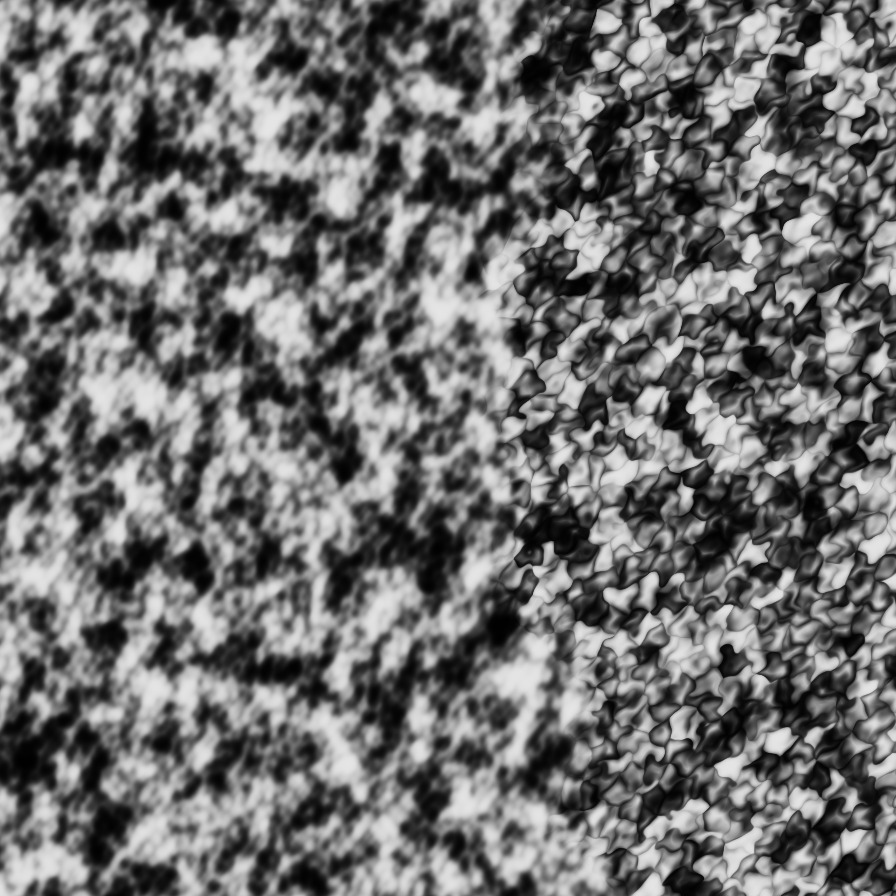
Give the GLSL for this texture, as a WebGL 2 fragment shader.

```glsl
#version 300 es
precision highp float;
// Rough granular surface in grey: soft mottled lumps on the left and crisper,
// finer grains with dark gaps on the right. Both are zero-mean, unit-variance
// fields, blended along a curved border and mapped to grey by a logistic curve.

uniform vec2 u_resolution;
out vec4 fragColor;

const float BASE_FREQ = 9.0;        // coarsest lumps per canvas height
const float LACUNARITY = 2.06;
const vec4 OCTAVE_WEIGHT = vec4(0.5, 1.0, 0.9, 0.5);
const float NOISE_SD = 0.2157;      // deviation of one octave of noise
const float GRAIN_FREQ = 42.0;      // grains per canvas height
const float GRAIN_SOFTNESS = 0.05;
const float STRETCH = 1.35;         // length to width of the features
const float SOFT_ANGLE = 1.15;      // long axis of the lumps, radians
const float CRISP_ANGLE = 0.85;     // long axis of the grains, radians
const float BORDER_WIDTH = 0.05;
const float CONTRAST = 1.6;
const float WHITE = 0.9;

// Two random values in 0..1 for a lattice cell
vec2 hash2(vec2 cell) {
    uvec2 v = uvec2(ivec2(cell)) * 1664525u + 1013904223u;
    v.x += v.y * 1664525u;
    v.y += v.x * 1664525u;
    v ^= v >> 16u;
    v.x += v.y * 1664525u;
    v.y += v.x * 1664525u;
    v ^= v >> 16u;
    return vec2(v >> 8u) / 16777216.0;
}

float cornerSlope(vec2 cell, vec2 corner, vec2 f) {
    float a = 6.28318 * hash2(cell + corner).x;
    return dot(vec2(cos(a), sin(a)), f - corner);
}

float gradientNoise(vec2 p) {
    vec2 i = floor(p), f = p - i;
    vec2 u = f * f * f * (f * (f * 6.0 - 15.0) + 10.0);
    vec2 e = vec2(1.0, 0.0);
    return mix(mix(cornerSlope(i, e.yy, f), cornerSlope(i, e.xy, f), u.x),
               mix(cornerSlope(i, e.yx, f), cornerSlope(i, e.xx, f), u.x), u.y);
}

// Octaves of noise, each turned and shifted, scaled to unit variance
float mottle(vec2 p) {
    const mat2 turn = mat2(0.8, 0.6, -0.6, 0.8);
    float sum = 0.0;
    p *= BASE_FREQ;
    for (int k = 0; k < 4; k++) {
        sum += OCTAVE_WEIGHT[k] * gradientNoise(p);
        p = turn * p * LACUNARITY + 17.3;
    }
    return sum / (NOISE_SD * length(OCTAVE_WEIGHT));
}

// Cellular grains: x is a soft-edged random tone, y the distance to the gap
vec2 grains(vec2 p) {
    vec2 i = floor(p), f = p - i;
    float nearest = 8.0, second = 8.0, tone = 0.0, total = 0.0;
    for (int y = -1; y <= 1; y++) {
        for (int x = -1; x <= 1; x++) {
            vec2 o = vec2(x, y);
            vec2 h = hash2(i + o);
            vec2 d = o + 0.1 + 0.8 * h - f;
            float dist = length(d);
            second = min(second, max(nearest, dist));
            nearest = min(nearest, dist);
            float w = exp(-dot(d, d) / GRAIN_SOFTNESS);
            tone += w * hash2(i + o + 571.0).y;
            total += w;
        }
    }
    return vec2(tone / max(total, 1e-12), second - nearest);
}

// Coordinates in which features elongated along the angle become round
vec2 alongAxis(vec2 p, float angle) {
    vec2 axis = vec2(cos(angle), sin(angle));
    float s = sqrt(STRETCH);
    return vec2(dot(p, axis) / s, dot(p, vec2(-axis.y, axis.x)) * s);
}

void main() {
    vec2 p = gl_FragCoord.xy / u_resolution.y;

    // Soft lumps
    float soft = mottle(alongAxis(p, SOFT_ANGLE) + 3.7);

    // Crisp grains, with bent outlines
    vec2 q = alongAxis(p, CRISP_ANGLE);
    vec2 bend = vec2(gradientNoise(q * 55.0 + 7.1), gradientNoise(q * 55.0 + 91.4));
    vec2 grain = grains(q * GRAIN_FREQ + 0.7 * bend);
    float crisp = 0.6 * mottle(q + 11.9)
                + 0.6 * (grain.x - 0.5) / 0.25
                + 0.5 * (grain.y - 0.33) / 0.22;

    // Curved, ragged border between the two
    float border = 0.57 + 0.4 * (p.y - 0.6) * (p.y - 0.6);
    border += 0.08 * gradientNoise(p * 7.0 + 40.0);
    float m = smoothstep(-BORDER_WIDTH, BORDER_WIDTH, p.x - border);
    float field = mix(soft, crisp, m) / length(vec2(m, 1.0 - m));

    // Even spread of greys
    float grey = WHITE / (1.0 + exp(-CONTRAST * field));
    fragColor = vec4(vec3(grey), 1.0);
}
```
